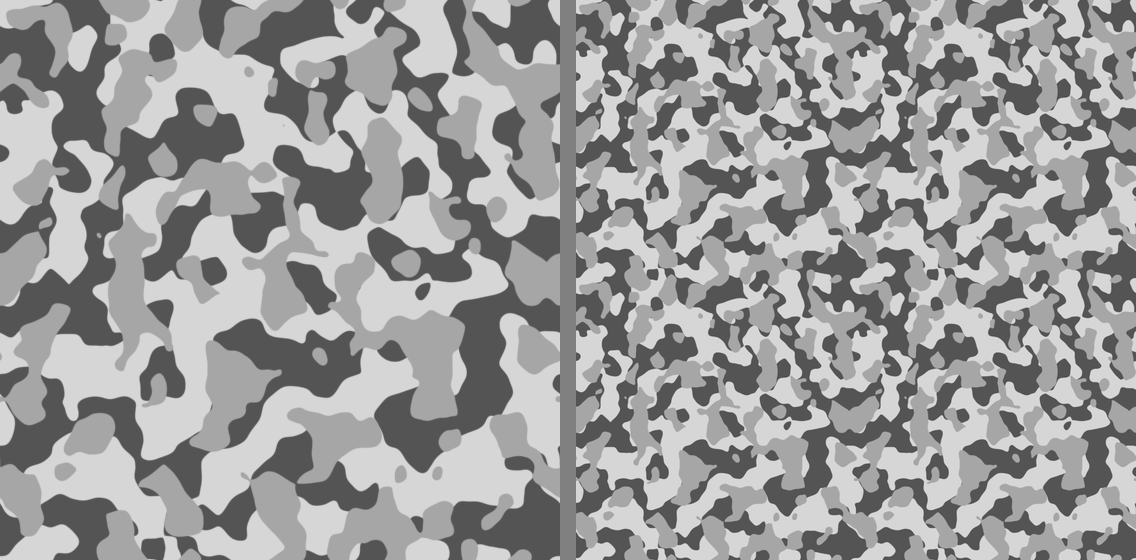
Left: one tile. Right: repeated 2 by 2.
A three.js fragment shader for this pattern:

```glsl
// Seamless three-tone grey camouflage: dark patches on light, overlaid with mid-grey patches.
varying vec2 vUv;

const vec3 LIGHT_GREY = vec3(0.838);
const vec3 MID_GREY = vec3(0.65);
const vec3 DARK_GREY = vec3(0.33);
const float EDGE_WIDTH = 0.0034; // soft edge, in canvas widths

// Sine-free hash: lattice cell and seed to a value in 0..1
float hash(vec2 cell, float seed) {
  vec3 p = fract(vec3(cell.xyx + seed) * vec3(0.1031, 0.1030, 0.0973));
  p += dot(p, p.yzx + 33.33);
  return fract((p.x + p.y) * p.z);
}

// Slope contributed by one lattice corner, wrapped to the period
float corner(vec2 cell, vec2 offset, float period, float seed) {
  float angle = 6.2831853 * hash(mod(cell, period), seed);
  return dot(vec2(cos(angle), sin(angle)), offset);
}

// Gradient noise that repeats after a whole number of cells
float tileNoise(vec2 p, float period, float seed) {
  vec2 cell = floor(p);
  vec2 f = p - cell;
  vec2 fade = f * f * f * (f * (f * 6.0 - 15.0) + 10.0);
  vec2 dx = vec2(1.0, 0.0);
  vec2 dy = vec2(0.0, 1.0);
  float low = mix(corner(cell, f, period, seed),
                  corner(cell + dx, f - dx, period, seed), fade.x);
  float high = mix(corner(cell + dy, f - dy, period, seed),
                   corner(cell + 1.0, f - 1.0, period, seed), fade.x);
  return mix(low, high, fade.y);
}

// Broad blobs with a finer octave that roughens their outlines
float blobField(vec2 uv, float period, float seed) {
  float broad = tileNoise(uv * period, period, seed);
  float fine = tileNoise(uv * period * 2.0 + vec2(0.37, 0.61), period * 2.0, seed + 17.3);
  return broad + 0.42 * fine;
}

// Coverage of the area above a level, with an edge of even width
float patchMask(vec2 uv, float period, float seed, float level) {
  float h = 0.001;
  float value = blobField(uv, period, seed);
  vec2 slope = vec2(blobField(uv + vec2(h, 0.0), period, seed),
                    blobField(uv + vec2(0.0, h), period, seed)) - value;
  float edgeDistance = (value - level) * h / max(length(slope), 0.0005);
  return smoothstep(-0.5 * EDGE_WIDTH, 0.5 * EDGE_WIDTH, edgeDistance);
}

void main() {
  float darkPatches = patchMask(vUv, 10.0, 3.7, 0.008);
  float midPatches = patchMask(vUv, 11.0, 58.2, 0.128);

  vec3 color = mix(LIGHT_GREY, DARK_GREY, darkPatches);
  color = mix(color, MID_GREY, midPatches);
  gl_FragColor = vec4(color, 1.0);
}
```
